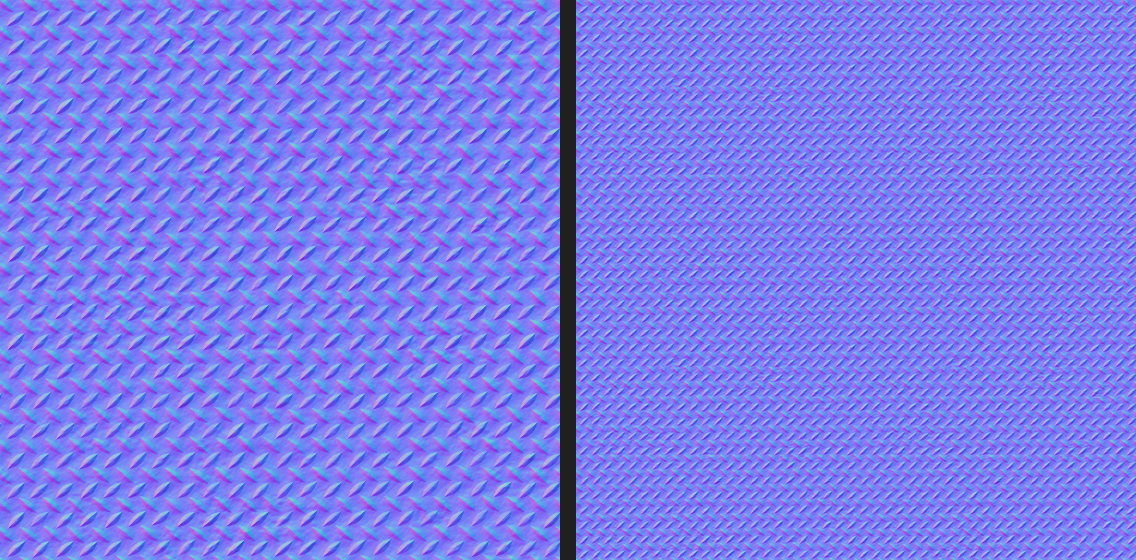
Left: one tile. Right: repeated 2 by 2.
A Shadertoy shader for this texture map:

```glsl
// Normal map of worn steel tread plate: 23 x 19 repeats of two crossed stud rows.
// A wrapping height field (lens studs, soft skirts, scratches, grit, dents) is
// differentiated by central differences and packed as colour with red mirrored.

const float TAU = 6.2831853;
const vec2 REPEATS = vec2(23.0, 19.0);
const vec2 RISING_PHASE = vec2(0.67, 0.39);
const vec2 FALLING_PHASE = vec2(0.15, 0.89);
const vec2 STUD_SIZE = vec2(0.50, 0.175);   // half length and width, in columns
const vec2 SKIRT_SIZE = vec2(0.35, 0.185);
const float SKIRT_HEIGHT = 0.064;
const float SWELL_HEIGHT = 0.014;
const float STUD_ANGLE = 0.73;

float hash12(vec2 p) {
    vec3 q = fract(p.xyx * 0.1031);
    q += dot(q, q.yzx + 33.33);
    return fract((q.x + q.y) * q.z);
}

// Smooth value noise that wraps after a whole number of cells
float tileNoise(vec2 uv, vec2 cells, float seed) {
    vec2 p = uv * cells;
    vec2 i = floor(p), f = p - i;
    f = f * f * f * (f * (f * 6.0 - 15.0) + 10.0);
    vec2 a = mod(i, cells) + seed, b = mod(i + 1.0, cells) + seed;
    return mix(mix(hash12(a), hash12(vec2(b.x, a.y)), f.x),
               mix(hash12(vec2(a.x, b.y)), hash12(b), f.x), f.y);
}

// Soft spot that wraps around the canvas edges
float tileSpot(vec2 uv, vec2 centre, vec2 radius) {
    vec2 d = (fract(uv - centre + 0.5) - 0.5) / radius;
    return exp(-dot(d, d));
}

vec2 rotate(vec2 p, float angle) {
    float c = cos(angle), s = sin(angle);
    return vec2(c * p.x + s * p.y, c * p.y - s * p.x);
}

// Pointed lens with a rounded crest and a fairly crisp rim
float lens(vec2 p, vec2 size) {
    vec2 q = abs(p) / size;
    float inside = clamp(1.0 - q.y - q.x * q.x, 0.0, 1.0);
    return mix(smoothstep(0.0, 1.0, inside), inside * (2.0 - inside), 0.45);
}

// One family of parallel studs, each slightly shifted, turned and worn
float studRows(vec2 uv, vec2 phase, float angle, float studHeight, float scratch, float seed) {
    vec2 nearest = floor(uv * REPEATS - phase + 0.5);
    float height = 0.0;
    for (int j = -1; j <= 1; j++) {
        for (int i = -1; i <= 1; i++) {
            vec2 id = nearest + vec2(i, j);
            vec2 key = mod(id, REPEATS) + seed;
            vec2 jitter = vec2(hash12(key + 41.0), hash12(key + 83.0)) - 0.5;
            vec2 d = (uv - (id + phase) / REPEATS) * REPEATS.x - 0.06 * jitter;
            d = rotate(d, angle + 0.1 * jitter.x);
            float wear = mix(0.72, 1.1, hash12(key));
            vec2 s = d / SKIRT_SIZE;
            height += SKIRT_HEIGHT * exp(-0.5 * dot(s, s));
            height += studHeight * wear * lens(d, STUD_SIZE) * (0.72 + 0.56 * scratch);
        }
    }
    return height;
}

// Scratches along one diagonal (slant 1 or -1); whole-number shear keeps them tiling
float scratches(vec2 uv, float slant) {
    vec2 sheared = vec2(uv.x + slant * uv.y, uv.y - slant * uv.x);
    return 0.5 * tileNoise(sheared, vec2(45.0, 120.0), 7.0)
         + 0.5 * tileNoise(sheared, vec2(80.0, 190.0), 19.0);
}

// Crumpled metal: a bent strip, one small lump, sparse scuffs and overall grit
float damage(vec2 uv) {
    float strip = exp(5.0 * (cos(TAU * (uv.x - 0.45)) - 1.0));
    float scuffs = smoothstep(0.6, 0.85, tileNoise(uv, vec2(13.0), 31.0));
    float lump = tileSpot(uv, vec2(0.86, 0.594), vec2(0.014));
    float coarse = tileNoise(uv, vec2(34.0, 42.0), 53.0) - 0.5;
    float fine = tileNoise(uv, vec2(100.0, 125.0), 67.0) - 0.5;
    float grit = tileNoise(uv, vec2(190.0, 220.0), 89.0) - 0.5;
    return coarse * (0.026 + 0.035 * strip) + grit * 0.007
         + fine * (0.017 + 0.02 * scuffs + 0.1 * lump) + 0.06 * lump;
}

// Broad swell that lifts every falling row above the rising ones
float rowSwell(float y) {
    return SWELL_HEIGHT * cos(TAU * (y * REPEATS.y - FALLING_PHASE.y));
}

// Height in units of one column width
float plateHeight(vec2 uv) {
    vec2 bend = vec2(tileNoise(uv, vec2(7.0), 3.0), tileNoise(uv, vec2(7.0), 11.0));
    vec2 p = uv + 0.004 * (bend - 0.5);
    float along = scratches(uv, 1.0), across = scratches(uv, -1.0);
    float rising = studRows(p, RISING_PHASE, STUD_ANGLE, 0.084, along, 5.0);
    float falling = studRows(p, FALLING_PHASE, -STUD_ANGLE, 0.070, across, 137.0);
    return rising + falling + rowSwell(p.y) + 0.009 * along + damage(uv);
}

vec3 plateNormal(vec2 uv, float stepSize) {
    vec2 e = vec2(stepSize, 0.0);
    vec2 slope = vec2(plateHeight(uv + e.xy) - plateHeight(uv - e.xy),
                      plateHeight(uv + e.yx) - plateHeight(uv - e.yx));
    slope /= 2.0 * stepSize * REPEATS.x;
    return normalize(vec3(-slope, 1.0));
}

void mainImage(out vec4 fragColor, in vec2 fragCoord) {
    vec2 uv = fragCoord / iResolution.xy;
    float stepSize = max(0.001, 0.5 / iResolution.y);
    vec3 n = plateNormal(uv, stepSize);

    // Pack the normal with mirrored red and slightly muted blue
    vec3 color = vec3(0.49, 0.495, 0.485) + vec3(-0.47, 0.47, 0.48) * n;
    fragColor = vec4(color, 1.0);
}
```
